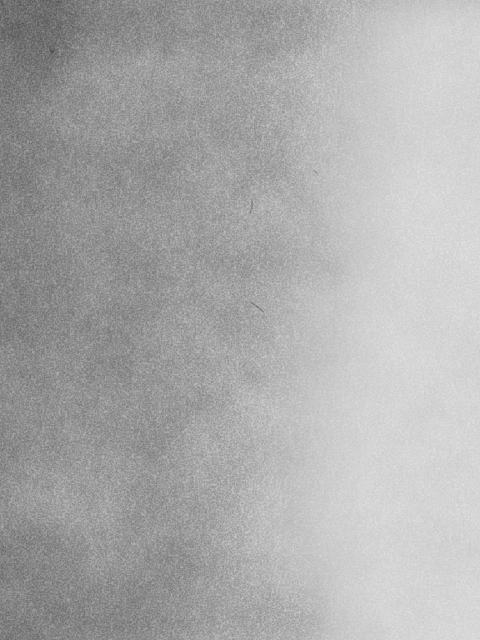
This texture is drawn by a WebGL 1 fragment shader. Its source:

```glsl
precision highp float;
// Draws aged grey paper: a dark left side fading to a pale right, with mottling, grain and scratches.

uniform vec2 u_resolution;

float hash(vec2 p) {
  vec3 q = fract(vec3(p.xyx) * 0.1031);
  q += dot(q, q.yzx + 33.33);
  return fract((q.x + q.y) * q.z);
}

vec2 hash2(vec2 p) {
  return vec2(hash(p), hash(p + 57.3));
}

float valueNoise(vec2 p) {
  vec2 cell = floor(p);
  vec2 f = fract(p);
  f = f * f * (3.0 - 2.0 * f);
  float low = mix(hash(cell), hash(cell + vec2(1.0, 0.0)), f.x);
  float high = mix(hash(cell + vec2(0.0, 1.0)), hash(cell + 1.0), f.x);
  return mix(low, high, f.y);
}

// Layered mottling, centred on zero.
float mottle(vec2 p) {
  float sum = 0.0;
  float weight = 0.5;
  for (int i = 0; i < 5; i++) {
    sum += weight * (valueNoise(p) - 0.5);
    p = mat2(1.6, 1.2, -1.2, 1.6) * p + 17.7;
    weight *= 0.6;
  }
  return sum;
}

// Distance to the nearest scattered cell point.
float cellular(vec2 p) {
  vec2 cell = floor(p);
  float nearest = 4.0;
  for (int y = -1; y <= 1; y++) {
    for (int x = -1; x <= 1; x++) {
      vec2 neighbour = cell + vec2(float(x), float(y));
      vec2 d = neighbour + hash2(neighbour) - p;
      nearest = min(nearest, dot(d, d));
    }
  }
  return sqrt(nearest);
}

float blob(vec2 p, vec2 centre, vec2 radius) {
  vec2 d = (p - centre) / radius;
  return exp(-dot(d, d));
}

float scratch(vec2 p, vec2 a, vec2 b, float width) {
  vec2 pa = p - a;
  vec2 ba = b - a;
  float d = length(pa - ba * clamp(dot(pa, ba) / dot(ba, ba), 0.0, 1.0));
  return 1.0 - smoothstep(width * 0.3, width * 1.5, d);
}

// Left-to-right light; the pale side widens toward the lower part.
float paperTone(vec2 uv) {
  float x = uv.x + 0.05 - 0.12 * smoothstep(0.15, 0.95, uv.y);
  x -= 0.05 * (1.0 - smoothstep(0.0, 0.2, uv.y));
  float tone = 0.505 + 0.07 * smoothstep(-0.05, 0.2, x);
  tone += 0.11 * smoothstep(0.15, 0.65, x);
  return tone + 0.15 * smoothstep(0.46, 0.86, x);
}

// Broad stains and worn patches.
float stains(vec2 uv) {
  float s = -0.07 * blob(uv, vec2(0.0, 1.0), vec2(0.25, 0.13));
  s -= 0.05 * blob(uv, vec2(0.57, 0.97), vec2(0.18, 0.05));
  s -= 0.08 * blob(uv, vec2(0.9, 1.02), vec2(0.25, 0.04));
  s -= 0.06 * blob(uv, vec2(0.2, 0.03), vec2(0.2, 0.06));
  s -= 0.05 * blob(uv, vec2(0.6, 0.04), vec2(0.08, 0.04));
  s -= 0.04 * blob(uv, vec2(0.37, 0.13), vec2(0.09, 0.05));
  s -= 0.035 * blob(uv, vec2(0.28, 0.52), vec2(0.07, 0.05));
  s -= 0.03 * blob(uv, vec2(0.68, 0.58), vec2(0.05, 0.05));
  s -= 0.03 * blob(uv, vec2(0.35, 0.32), vec2(0.05, 0.06));
  s += 0.04 * blob(uv, vec2(0.25, 0.84), vec2(0.16, 0.08));
  s += 0.05 * blob(uv, vec2(0.12, 0.22), vec2(0.14, 0.06));
  return s + 0.03 * blob(uv, vec2(0.42, 0.32), vec2(0.06, 0.05));
}

// Small marks, placed in units of the canvas width.
float marks(vec2 p) {
  float m = 0.16 * scratch(p, vec2(0.524, 0.703), vec2(0.549, 0.684), 0.0016);
  vec2 bent = p + vec2(18.0 * pow(p.y - 0.904, 2.0), 0.0);
  m += 0.15 * scratch(bent, vec2(0.527, 0.918), vec2(0.524, 0.89), 0.0018);
  m += 0.14 * scratch(p, vec2(0.655, 0.978), vec2(0.661, 0.971), 0.0016);
  return m + 0.10 * blob(p, vec2(0.108, 1.226), vec2(0.006));
}

void main() {
  vec2 uv = gl_FragCoord.xy / u_resolution;
  vec2 p = gl_FragCoord.xy / u_resolution.x;

  float tone = paperTone(uv) + stains(uv);
  float texture = mix(1.0, 0.35, smoothstep(0.66, 0.8, tone));

  // Clouds, upright fibres, then fine grain.
  tone += texture * 0.11 * mottle(p * vec2(9.0, 10.0) + 3.1);
  tone += texture * 0.035 * mottle(p * vec2(65.0, 40.0) + 41.0);
  tone += texture * 0.04 * (valueNoise(p * vec2(190.0, 85.0)) - 0.5);
  float grain = cellular(p * 210.0) - 0.5;
  grain += 0.6 * (hash(floor(p * 384.0) + 9.0) - 0.5);
  tone += texture * 0.13 * grain;

  tone -= marks(p);
  gl_FragColor = vec4(vec3(clamp(tone, 0.0, 1.0)), 1.0);
}
```
